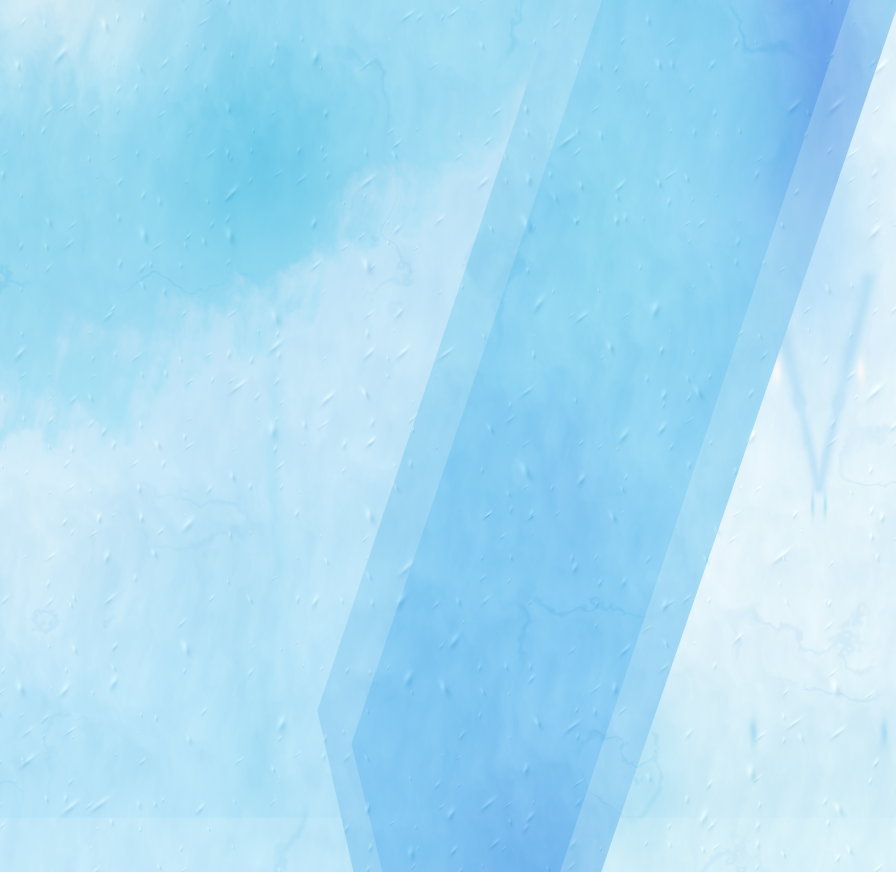
Write a Shadertoy shader that draws this background.

```glsl
// Pale blue watercolour wash crossed by a translucent slanted band with bevelled edges.

float hash(vec2 p) {
    vec3 q = fract(vec3(p.xyx) * 0.1031);
    q += dot(q, q.yzx + 33.33);
    return fract((q.x + q.y) * q.z);
}

float noise(vec2 p) {
    vec2 i = floor(p), f = fract(p);
    f = f * f * (3.0 - 2.0 * f);
    return mix(mix(hash(i), hash(i + vec2(1, 0)), f.x),
               mix(hash(i + vec2(0, 1)), hash(i + vec2(1, 1)), f.x), f.y);
}

float fbm(vec2 p) {
    float sum = 0.0, amp = 0.5;
    for (int i = 0; i < 6; i++) {
        sum += amp * noise(p);
        p = mat2(1.6, 1.2, -1.2, 1.6) * p + 7.3;
        amp *= 0.55;
    }
    return sum - 0.54;
}

// Blends a soft elliptical stain into a colour
vec3 stain(vec3 base, vec3 ink, float amount, vec2 p, vec2 centre, vec2 radius) {
    vec2 d = (p - centre) / radius;
    return mix(base, ink, amount * exp(-dot(d, d)));
}

// Soft stroke from a to b
float stroke(vec2 p, vec2 a, vec2 b, float width) {
    vec2 d = b - a;
    float r = length(p - a - d * clamp(dot(p - a, d) / dot(d, d), 0.0, 1.0)) / width;
    return exp(-r * r);
}

// Antialiased edge; positive distance is inside
float cover(float dist, float pixel) {
    return smoothstep(-0.7 * pixel, 0.7 * pixel, dist);
}

// Sparse thin curls along the level lines of warped noise
float curls(vec2 p, float warp) {
    float line = abs(noise(p + 2.0 * warp) - 0.5);
    return (1.0 - smoothstep(0.0, 0.05, line)) * smoothstep(0.5, 0.8, noise(p * 0.9 + 17.0));
}

// Scattered embossed droplets of varied size and slant
float droplets(vec2 p, float cells) {
    vec2 id = floor(p * cells);
    float seed = hash(id + cells), size = mix(0.05, 0.17, hash(id + 9.1));
    vec2 d = fract(p * cells) - 0.3 - 0.4 * vec2(hash(id + 4.3), hash(id + 31.7));
    d.x += 1.6 * (hash(id + 2.9) - 0.6) * d.y;
    vec2 e = d * vec2(1.7, 0.8) / size;
    return exp(-dot(e, e)) * clamp(1.6 * (d.y - 1.5 * d.x) / size, -1.0, 1.0) * step(0.66, seed);
}

vec3 leftWash(vec2 p, float grain) {
    vec3 col = mix(vec3(0.71, 0.89, 0.97), vec3(0.76, 0.90, 0.97), smoothstep(0.2, 0.6, p.y));
    col = stain(col, vec3(0.86, 0.94, 0.98), 0.8, p, vec2(0.02, 0.40), vec2(0.13, 0.14));
    col = stain(col, vec3(0.60, 0.85, 0.95), 0.5, p, vec2(0.29, 0.14), vec2(0.04, 0.12));
    col = stain(col, vec3(0.60, 0.86, 0.95), 0.4, p, vec2(0.31, 0.48), vec2(0.01, 0.16));
    // Turquoise cloud with a ragged lower rim
    float rim = 0.55 + 0.18 * p.x + 0.62 * p.x * p.x;
    float cloud = smoothstep(-0.05, 0.07, p.y - rim + 0.3 * grain);
    vec3 teal = stain(vec3(0.62, 0.86, 0.95), vec3(0.42, 0.79, 0.91), 0.85, p, vec2(0.28, 0.81), vec2(0.11, 0.14));
    teal = stain(teal, vec3(0.54, 0.83, 0.92), 0.6, p, vec2(0.05, 0.77), vec2(0.15, 0.13));
    teal = stain(teal, vec3(0.82, 0.92, 0.96), 0.9, p, vec2(0.07, 1.0), vec2(0.12, 0.09));
    return mix(col, teal, cloud);
}

vec3 rightWash(vec2 p) {
    vec3 col = mix(vec3(0.81, 0.93, 0.97), vec3(0.88, 0.95, 0.98), smoothstep(0.0, 0.35, p.y));
    col = stain(col, vec3(0.68, 0.86, 0.97), 0.85, p, vec2(0.91, 0.72), vec2(0.06, 0.15));
    col = stain(col, vec3(0.62, 0.86, 0.95), 0.6, p, vec2(0.71, 0.12), vec2(0.05, 0.10));
    // Mirrored drips and drops around a vertical axis
    vec2 m = vec2(abs(p.x - 0.914), p.y);
    float drip = stroke(m, vec2(0.055, 0.68), vec2(0.022, 0.54), 0.008) + stroke(m, vec2(0.022, 0.54), vec2(0.0, 0.44), 0.006);
    col = mix(col, vec3(0.62, 0.83, 0.95), 0.45 * min(drip, 1.0));
    col = stain(col, vec3(0.62, 0.85, 0.94), 0.7, m, vec2(0.073, 0.16), vec2(0.004, 0.015));
    col = stain(col, vec3(0.60, 0.85, 0.94), 0.6, m, vec2(0.007, 0.42), vec2(0.002, 0.013));
    return stain(col, vec3(0.97), 0.9, m, vec2(0.047, 0.574), vec2(0.005, 0.017));
}

vec3 bandWash(vec2 p, float grain) {
    vec3 col = mix(vec3(0.52, 0.79, 0.95), vec3(0.56, 0.83, 0.95), smoothstep(0.1, 0.75, p.y + 0.4 * grain));
    col = stain(col, vec3(0.60, 0.87, 0.94), 0.6, p, vec2(0.68, 0.72), vec2(0.08, 0.16));
    col = stain(col, vec3(0.46, 0.72, 0.93), 0.35, p, vec2(0.64, 0.44), vec2(0.05, 0.08));
    col = stain(col, vec3(0.44, 0.69, 0.92), 0.6, p, vec2(0.58, 0.0), vec2(0.09, 0.13));
    return stain(col, vec3(0.43, 0.65, 0.92), 0.9, p, vec2(0.925, 0.93), vec2(0.07, 0.27));
}

void mainImage(out vec4 fragColor, in vec2 fragCoord) {
    vec2 p = fragCoord / iResolution.xy;
    float pixel = 1.0 / iResolution.x;
    float grain = fbm(p * 8.0 + 2.0), fine = fbm(p * vec2(60.0, 26.0) + 3.0 * grain);
    vec2 q = p + 0.05 * vec2(grain, fine);

    // Band outlines: the left side bends near the bottom
    float outerLeft = p.x - max(0.294 + 0.326 * p.y, 0.3945 - 0.218 * p.y);
    float innerLeft = p.x - max(0.344 + 0.328 * p.y, 0.427 - 0.237 * p.y);
    float outer = cover(min(outerLeft, 0.671 + 0.333 * p.y - p.x), pixel);
    float inner = cover(min(innerLeft, 0.625 + 0.324 * p.y - p.x), pixel);

    vec3 band = bandWash(q, grain);
    vec3 col = mix(leftWash(q, grain + 0.3 * fine), rightWash(p), step(0.52 + 0.33 * p.y, p.x));
    col = mix(col, vec3(0.88, 0.96, 0.98), 0.2 * cover(0.062 - p.y, pixel));
    col = mix(col, mix(band, vec3(0.80, 0.92, 0.96), 0.32), outer);
    col = mix(col, band, inner);

    // Mottled paper, fine curls and droplets
    float relief = droplets(p, 21.0) + 0.8 * droplets(p + 0.37, 39.0);
    col += vec3(0.10, 0.05, 0.025) * grain + vec3(0.07, 0.04, 0.02) * fine;
    col -= vec3(0.05, 0.025, 0.01) * curls(p * vec2(13.0, 8.0), grain);
    col += vec3(0.11, 0.07, 0.04) * relief;
    fragColor = vec4(clamp(col, 0.0, 1.0), 1.0);
}
```
